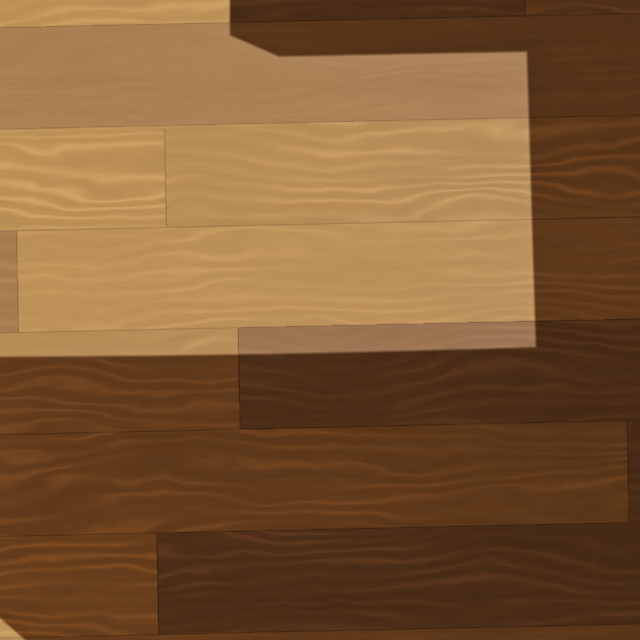
Give the GLSL for this texture, as a three.js fragment shader.

```glsl
// Wooden plank floor, mostly in warm shade, with a hard-edged patch of sunlight.
// Planks come from slightly tilted rows split by one joint each; the grain is
// contour lines of stretched noise, and the sunlight is a union of half planes.
varying vec2 vUv;

float hash(vec2 p) {
  return fract(sin(dot(p, vec2(127.1, 311.7))) * 43758.5453);
}

float noise(vec2 p) {
  vec2 i = floor(p), f = fract(p);
  f = f * f * (3.0 - 2.0 * f);
  return mix(mix(hash(i), hash(i + vec2(1.0, 0.0)), f.x),
             mix(hash(i + vec2(0.0, 1.0)), hash(i + vec2(1.0, 1.0)), f.x), f.y);
}

float fbm(vec2 p) {
  float sum = 0.0, amp = 0.5;
  for (int i = 0; i < 4; i++) {
    sum += amp * noise(p);
    p = p * 2.03 + 17.3;
    amp *= 0.45;
  }
  return sum;
}

// Per row, counted downward: joint x, left tone, right tone, grain figure
vec4 plankRow(float row) {
  if (row < -0.5) return vec4(0.818, 0.05, 0.45, 0.7);
  if (row < 0.5) return vec4(2.0, 0.4, 0.4, 0.22);
  if (row < 1.5) return vec4(0.257, 0.93, 0.86, 1.0);
  if (row < 2.5) return vec4(0.026, 0.35, 0.88, 0.55);
  if (row < 3.5) return vec4(0.372, 0.72, 0.08, 0.6);
  if (row < 4.5) return vec4(0.980, 0.76, 0.05, 0.75);
  if (row < 5.5) return vec4(0.245, 0.92, 0.1, 0.85);
  return vec4(2.0, 0.75, 0.75, 0.5);
}

// Signed distance to the sunlit area, negative inside
float sunDistance(vec2 p) {
  float bottom = 0.443 + 0.002 * p.x + 0.019 * p.x * p.x - p.y;
  float right = p.x - 0.823 - 0.0304 * (0.919 - p.y);
  float top = 0.9115 + 0.0194 * (p.x - 0.436) - p.y;
  float bevel = (0.945 - 0.435 * (p.x - 0.359) - p.y) * 0.917;
  float notch = max(0.359 - p.x, max(top, bevel));
  float corner = (p.y + 0.87 * p.x - 0.034) * 0.754;
  return min(max(max(bottom, right), -notch), corner);
}

void main() {
  vec2 p = vUv;

  // Plank layout
  float depth = (1.0 - p.y + 0.022 * p.x - 0.043) / 0.159;
  float row = floor(depth), across = fract(depth);
  vec4 plank = plankRow(row);
  float jointOffset = p.x - plank.x - 0.003 * across;
  float side = step(0.0, jointOffset);
  float tone = mix(plank.y, plank.z, side);
  if (row < -0.5 && p.x < 0.359) tone = 0.95;

  // Grain: swirling rings, broken streaks and fine fibres
  vec2 g = vec2(p.x, depth * 0.159) + 9.0 * hash(vec2(row + 3.0, side));
  float warp = fbm(g * vec2(4.5, 13.0));
  float rings = 0.5 + 0.5 * sin(6.283 * (g.y * 42.0 + 4.5 * warp));
  float breakup = smoothstep(0.2, 0.8, noise(g * vec2(7.0, 32.0) + 4.0));
  float streak = pow(rings, 3.0) * breakup;
  float drift = fbm(g * vec2(3.0, 22.0) + 8.0) - 0.45;
  float fibre = noise(vec2(g.x * 24.0, g.y * 260.0 + warp * 18.0)) - 0.5;
  float pores = noise(vec2(g.x * 90.0, g.y * 420.0 + warp * 30.0)) - 0.5;
  float grain = plank.w * (0.9 * streak - 0.25 + 0.25 * (rings - 0.5))
              + 0.55 * drift + 0.24 * fibre + 0.1 * pores;

  // The same wood in shade and in sun
  vec3 shade = mix(vec3(0.305, 0.182, 0.095), vec3(0.425, 0.255, 0.115), tone);
  shade *= (1.0 + 0.23 * grain) * (1.05 - 0.12 * p.x);
  vec3 sun = mix(vec3(0.61, 0.45, 0.32), vec3(0.765, 0.592, 0.37), tone);
  sun *= 1.0 + vec3(0.1, 0.12, 0.15) * grain;
  sun.b *= 0.95 + 0.08 * p.x;

  // Seams along rows and at joints
  float rowGap = min(across, 1.0 - across) * 0.159;
  float seam = 0.75 * (1.0 - smoothstep(0.0003, 0.002, rowGap));
  seam = max(seam, 1.0 - smoothstep(0.0003, 0.002, abs(jointOffset)));
  seam *= 0.6 + 0.4 * noise(p * 24.0);
  shade *= 1.0 - 0.3 * seam;
  sun *= 1.0 - 0.17 * seam;

  // Sunlight with a soft penumbra, a pale rim and slight spill
  float d = sunDistance(p);
  float lit = 1.0 - smoothstep(-0.003, 0.0035, d);
  sun += vec3(0.015, 0.02, 0.025) * exp(-abs(d) / 0.012);
  shade *= 1.0 - 0.06 * exp(-max(d, 0.0) / 0.02);
  gl_FragColor = vec4(mix(shade, sun, lit), 1.0);
}
```
